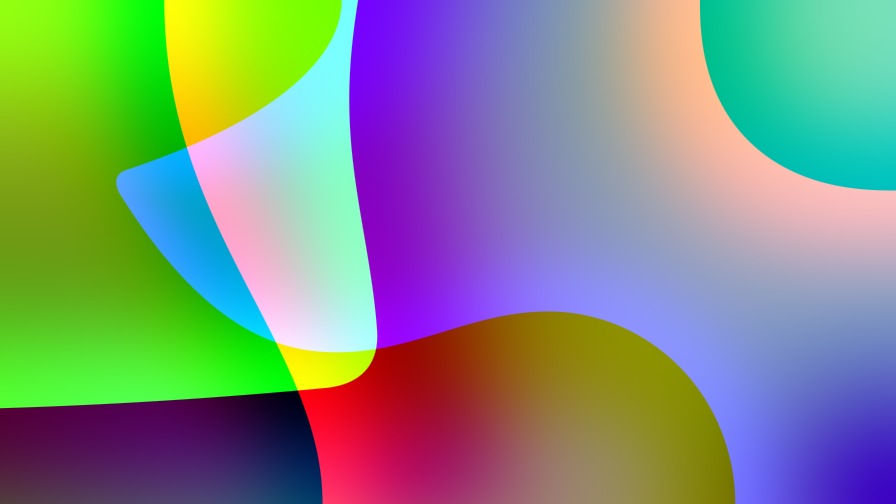
Write a WebGL 2 fragment shader that draws this background.

```glsl
#version 300 es
precision highp float;
// Overlapping colour fields: red, green and blue are drawn independently.
// Each channel jumps across its own curved border and fades smoothly away
// from it, so the three borders cross and mix into many hues.
uniform vec2 u_resolution;
out vec4 outColor;

const float PI = 3.14159265;

// Bell curve of a distance: 1 on the border, fading over the given width.
float bell(float d, float width) {
  float t = d / width;
  return exp(-t * t);
}

// Soft round spot.
float glow(vec2 p, vec2 center, float radius) {
  return bell(length(p - center), radius);
}

// Maximum with a rounded corner of size k.
float smoothMax(float a, float b, float k) {
  float h = max(k - abs(a - b), 0.0) / k;
  return max(a, b) + 0.25 * k * h * h;
}

// Antialiased coverage of the side where d is negative.
float inside(float d) {
  return clamp(0.5 - d / max(fwidth(d), 1e-5), 0.0, 1.0);
}

// Leaning S-curve, negative on its left.
float leaningBorder(vec2 p) {
  float s = sin(PI * p.y);
  return p.x - (0.483 + 0.157 * cos(PI * p.y) - 0.027 * s * s);
}

// Superellipse, negative inside.
float cornerBorder(vec2 p, vec2 center, vec2 radii, float power) {
  vec2 q = pow(abs(p - center) / radii, vec2(power));
  return (pow(q.x + q.y, 1.0 / power) - 1.0) * radii.x;
}

// Wavy right wall joined to a sloping floor, negative up and left.
float panelBorder(vec2 p) {
  float wall = p.x - 0.722 - 0.029 * cos(5.9 * (p.y - 0.27));
  float ground = 0.19 + p.x * (0.03 + 0.05 * p.x) - p.y;
  return smoothMax(wall, ground, 0.105);
}

// Pointed wedge opening to the right above a round hill, negative inside.
float wedgeBorder(vec2 p) {
  float drop = 1.0 - p.y;
  float roof = (0.678 - 3.3 * drop * drop - 12.0 * pow(drop, 5.0) - p.x) / 2.4;
  float valleyX = 0.67, hillX = 1.088;
  float rise = clamp((p.x - valleyX) / (hillX - valleyX), 0.0, 1.0);
  float height = 0.301 + 0.0405 * (1.0 - cos(PI * rise))
               + 1.98 * pow(max(valleyX - p.x, 0.0), 2.195);
  float hill = height - length(vec2(1.03 * max(p.x - hillX, 0.0), p.y));
  return smoothMax(roof, hill, 0.07);
}

float redField(vec2 p, vec2 topRight, vec2 lowRight) {
  float d = leaningBorder(p);
  float e = cornerBorder(p, topRight, vec2(0.389, 0.378), 2.36);
  float left = mix(0.32, 0.58, smoothstep(0.2, 0.9, p.y)) * (1.0 - bell(d, 0.15));
  float base = mix(0.62, 0.45, p.y);
  float right = mix(base, 1.0, max(bell(d, 0.16), bell(e, 0.18)));
  right -= 0.38 * glow(p, lowRight, 0.34);
  float corner = 0.47 * (1.0 - bell(e, 0.17));
  return mix(mix(right, corner, inside(e)), left, inside(d));
}

float greenField(vec2 p, vec2 topRight, vec2 lowRight) {
  float d = panelBorder(p);
  float shade = (1.0 - bell(d, 0.18)) * (1.0 - bell(1.0 - p.y, 0.26));
  float panel = 1.0 - 0.42 * shade;
  float outer = 0.55 * (1.0 - bell(d, 0.25));
  outer *= 1.0 - 0.8 * glow(p, vec2(0.8, 0.1), 0.17);
  outer += 0.33 * glow(p, topRight, 0.55) - 0.55 * glow(p, lowRight, 0.25);
  return mix(outer, panel, inside(d));
}

float blueField(vec2 p) {
  float d = wedgeBorder(p);
  float base = 0.76 - 0.21 * glow(p, vec2(1.35, 0.9), 0.3);
  float wedge = mix(base, 1.0, bell(d, 0.12));
  float low = 1.0 - smoothstep(0.05, 0.5, p.y);
  float amount = 0.08 + 0.38 * low * smoothstep(-0.4, 0.5, p.x);
  float outer = amount * (1.0 - bell(d, 0.2));
  return mix(outer, wedge, inside(d));
}

void main() {
  // Height runs from 0 to 1; width keeps the 16:9 layout on any canvas.
  vec2 size = vec2(16.0 / 9.0, 1.0);
  vec2 p = gl_FragCoord.xy / u_resolution * size;
  vec2 lowRight = vec2(size.x, 0.0);
  vec3 color = vec3(redField(p, size, lowRight),
                    greenField(p, size, lowRight),
                    blueField(p));
  outColor = vec4(clamp(color, 0.0, 1.0), 1.0);
}
```
